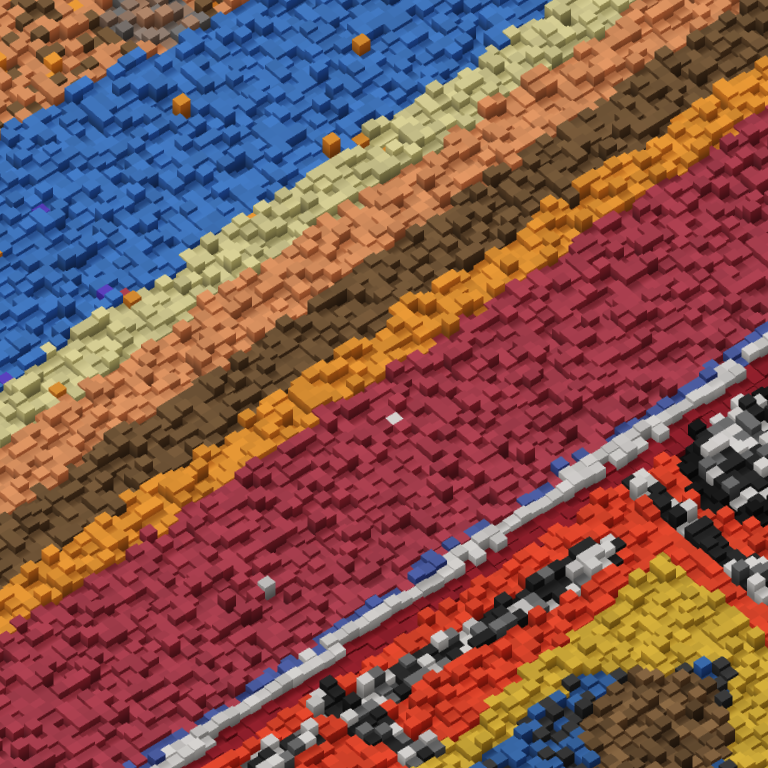
A WebGL 1 fragment shader for this texture:

```glsl
precision highp float;
// Isometric field of coloured voxel columns laid out in diagonal bands.
uniform vec2 u_resolution;

const vec2 AXIS_X = vec2(0.0138, 0.0084);   // screen step along a row
const vec2 AXIS_Z = vec2(0.0102, -0.0088);  // screen step towards the viewer
const float MAX_HEIGHT = 0.044;
const float MEAN_HEIGHT = 0.015;
const float SAMPLE_STEP = 0.0011;           // spacing of the smoothing samples

const vec3 BLUE = vec3(0.25, 0.46, 0.74);
const vec3 CREAM = vec3(0.81, 0.78, 0.56);
const vec3 PEACH = vec3(0.84, 0.56, 0.37);
const vec3 BROWN = vec3(0.45, 0.34, 0.22);
const vec3 ORANGE = vec3(0.87, 0.57, 0.20);
const vec3 MAROON = vec3(0.65, 0.24, 0.30);
const vec3 RED = vec3(0.86, 0.27, 0.17);
const vec3 YELLOW = vec3(0.80, 0.66, 0.22);
const vec3 WHITE = vec3(0.80, 0.79, 0.78);
const vec3 BLACK = vec3(0.16, 0.16, 0.16);

float hash(vec2 p) {
  vec3 q = fract(p.xyx * 0.1031);
  q += dot(q, q.yzx + 33.33);
  return fract((q.x + q.y) * q.z);
}

float segment(vec2 p, vec2 a, vec2 b) {
  vec2 d = b - a;
  return length(p - a - d * clamp(dot(p - a, d) / dot(d, d), 0.0, 1.0));
}

vec2 toGrid(vec2 p) {
  float det = AXIS_X.x * AXIS_Z.y - AXIS_Z.x * AXIS_X.y;
  return vec2(AXIS_Z.y * p.x - AXIS_Z.x * p.y, AXIS_X.x * p.y - AXIS_X.y * p.x) / det;
}

vec3 speckle(float r) {
  return r < 0.45 ? BLACK : (r < 0.65 ? vec3(0.42) : WHITE);
}

// Ornamented corner: red ground, speckled bars, yellow gable, round hub.
vec4 corner(vec2 p, float r) {
  vec4 v = vec4(RED, 0.004);
  float bars = min(segment(p, vec2(0.49, 0.09), vec2(0.79, 0.285)),
                   segment(p, vec2(0.82, 0.385), vec2(1.0, 0.235)));
  bars = min(bars, segment(p, vec2(0.42, 0.09), vec2(0.56, 0.01)));
  bars = min(bars, segment(p, vec2(0.34, 0.01), vec2(0.40, 0.04)));
  if (bars < 0.019) v = vec4(speckle(r), 0.008);
  float gable = p.y + 0.88 * abs(p.x - 0.866);
  if (gable < 0.284) v = vec4(YELLOW, 0.003);
  if (max(max(p.y - 0.13, gable - 0.225), p.x - 0.95) < 0.0) {
    float core = length((p - vec2(0.855, 0.05)) / vec2(0.095, 0.085));
    vec3 rim = r < 0.35 ? BLACK * 1.4 : BLUE * 0.85;
    v = vec4(core < 1.0 ? BROWN * (0.8 + 0.4 * r) : rim, 0.002);
  }
  float hub = length(p - vec2(0.975, 0.414));
  if (hub < 0.09) v = vec4(hub > 0.066 ? BLACK * 0.6 : speckle(r), hub > 0.066 ? 0.0 : 0.008);
  return v;
}

// Colour and height of one column.
vec4 column(vec2 cell) {
  vec2 p = AXIS_X * (cell.x + 0.5) + AXIS_Z * (cell.y + 0.5) + vec2(0.0, MEAN_HEIGHT);
  float r = hash(cell + 71.0);
  float pick = hash(cell + 19.0);
  float s = p.y - 0.69 * p.x + 0.009 * (hash(cell + 43.0) - 0.5);
  float relief = 0.026;
  vec4 v = vec4(MAROON, 0.002);
  if (s > 0.497) {
    v.rgb = BLUE;
    float strays = 0.984 - 0.05 * smoothstep(0.53, 0.50, s);
    if (r > strays) v = vec4(pick < 0.55 ? ORANGE : (pick < 0.85 ? MAROON : vec3(0.33, 0.24, 0.70)), 0.007);
    if (p.y - 0.52 * p.x > 0.835) {
      v.rgb = pick < 0.72 ? PEACH : (pick < 0.92 ? BROWN : ORANGE);
      if (length((p - vec2(0.2, 0.98)) / vec2(0.07, 0.035)) < 1.0) v.rgb = mix(vec3(0.45), PEACH, r * 0.6);
    }
  } else if (s > 0.423) {
    v = vec4(r > 0.97 ? ORANGE : CREAM, 0.004);
  } else if (s > 0.331) v.rgb = PEACH;
  else if (s > 0.235) v.rgb = BROWN;
  else if (s > 0.170) v = vec4(ORANGE, 0.004);
  else if (s > -0.113) v.rgb = r > 0.9985 ? WHITE : MAROON;
  else if (s > -0.128) {
    v = vec4(pick < 0.75 ? vec3(0.30, 0.37, 0.64) : MAROON, 0.008);
    relief = 0.016;
  } else if (s > -0.150) {
    v = vec4(WHITE, 0.013);
    relief = 0.008;
  } else if (s > -0.186) {
    v = vec4(MAROON * vec3(0.85, 0.5, 0.55), 0.003);
    relief = 0.008;
  } else v = corner(p, r);
  float rough = 0.65 * hash(cell) + 0.35 * hash(floor(cell * vec2(0.5, 1.0)) + 7.0);
  v.a += relief * floor(rough * 6.0) / 6.0;
  v.rgb *= 0.92 + 0.14 * pick;
  return v;
}

// Walks the columns along the view ray and shades the first face hit.
vec3 trace(vec2 p) {
  vec2 slope = toGrid(vec2(0.0, 1.0));
  vec2 start = toGrid(p) - MAX_HEIGHT * slope;
  vec2 cell = floor(start);
  vec2 stride = 1.0 / abs(slope);
  vec2 next = vec2(cell.x + 1.0 - start.x, start.y - cell.y) * stride;
  float t = 0.0;
  float frontFace = 0.0;
  vec3 col = BLACK;
  for (int i = 0; i < 10; i++) {
    vec4 v = column(cell);
    float leave = min(next.x, next.y);
    vec3 dark = mix(v.rgb * v.rgb, v.rgb * 0.55, 0.45) * 0.92;
    if (MAX_HEIGHT - t <= v.a) {
      float depth = v.a - MAX_HEIGHT + t;
      col = mix(v.rgb, dark, mix(0.65, 1.0, frontFace)) * (1.0 - 0.35 * smoothstep(0.0, 0.018, depth));
      break;
    }
    if (MAX_HEIGHT - leave <= v.a) {
      vec2 local = fract(start + (MAX_HEIGHT - v.a) * slope);
      float drop = column(cell - vec2(0.0, 1.0)).a - v.a;
      float shade = smoothstep(0.0, 0.012, drop) * smoothstep(1.0, 0.2, local.y);
      col = mix(v.rgb, dark, 0.65 * shade);
      break;
    }
    t = leave;
    frontFace = step(next.y, next.x);
    cell += mix(vec2(1.0, 0.0), vec2(0.0, -1.0), frontFace);
    next += stride * vec2(1.0 - frontFace, frontFace);
  }
  return col;
}

void main() {
  vec2 uv = gl_FragCoord.xy / u_resolution;
  vec3 sum = vec3(0.0);
  for (int i = 0; i < 4; i++) {
    vec2 offset = vec2(mod(float(i), 2.0), floor(float(i) * 0.5)) - 0.5;
    sum += trace(uv + offset * SAMPLE_STEP);
  }
  gl_FragColor = vec4(sum * 0.25, 1.0);
}
```
